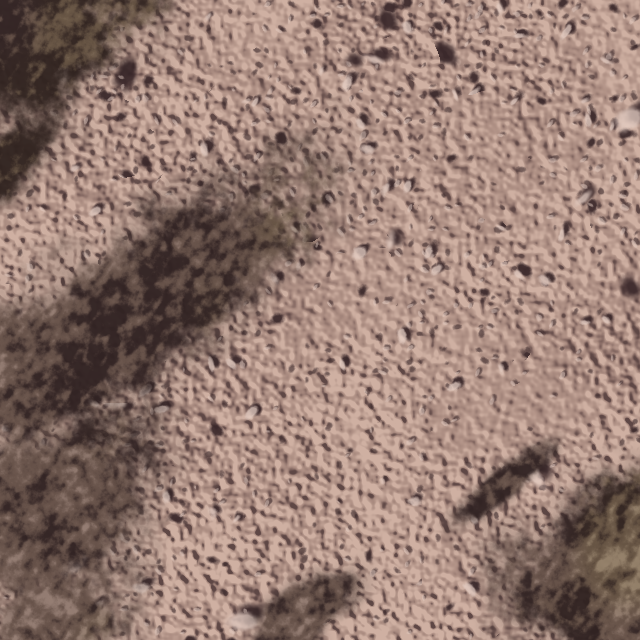
Write a WebGL 2 fragment shader that draws this texture.

```glsl
#version 300 es
precision highp float;

uniform vec2 u_resolution;
out vec4 fragColor;

const vec3 SAND_DARK   = vec3(0.52, 0.41, 0.385);
const vec3 SAND_MID    = vec3(0.68, 0.56, 0.515);
const vec3 SAND_LIGHT  = vec3(0.81, 0.69, 0.635);
const vec3 STONE_PALE  = vec3(0.90, 0.81, 0.77);
const vec3 SHADOW      = vec3(0.22, 0.15, 0.16);
const vec3 SHRUB_DEEP  = vec3(0.19, 0.135, 0.135);
const vec3 SHRUB_BROWN = vec3(0.40, 0.32, 0.285);
const vec3 SHRUB_GREY  = vec3(0.58, 0.49, 0.45);
const vec3 OLIVE_TINT  = vec3(1.0, 1.03, 0.92);
const vec2 LIGHT_STEP  = vec2(0.0050, 0.0038);
const float GRAIN_FREQ = 88.0;
const float SHRUB_TILT = 0.66;

// Shrub patches: centre, half length, half width
const int SHRUB_COUNT = 9;
const vec4 SHRUBS[SHRUB_COUNT] = vec4[](
    vec4(0.06, 0.99, 0.28, 0.135), vec4(0.00, 0.74, 0.11, 0.05),
    vec4(0.25, 0.55, 0.26, 0.10), vec4(0.06, 0.42, 0.18, 0.11),
    vec4(0.05, 0.21, 0.18, 0.135), vec4(0.08, 0.02, 0.14, 0.075),
    vec4(0.95, 0.10, 0.16, 0.125), vec4(0.47, 0.04, 0.09, 0.04),
    vec4(0.79, 0.245, 0.075, 0.022));

float hash(vec2 p) {
    uvec2 q = uvec2(ivec2(floor(p)) + 4096);
    uint n = q.x * 1597334677u ^ q.y * 3812015801u;
    n = (n ^ (n >> 15)) * 2246822519u;
    n ^= n >> 13;
    return float(n & 0xffffffu) / 16777216.0;
}

float noise(vec2 p) {
    vec2 i = floor(p), f = fract(p);
    f = f * f * (3.0 - 2.0 * f);
    return mix(mix(hash(i), hash(i + vec2(1, 0)), f.x),
               mix(hash(i + vec2(0, 1)), hash(i + vec2(1, 1)), f.x), f.y);
}

float fbm(vec2 p) {
    float sum = 0.0, amp = 0.5;
    for (int i = 0; i < 4; i++) {
        sum += amp * noise(p);
        p = mat2(1.6, 1.2, -1.2, 1.6) * p + 7.3;
        amp *= 0.5;
    }
    return sum / 0.9375;
}

mat2 rotation(float a) {
    float c = cos(a), s = sin(a);
    return mat2(c, -s, s, c);
}

float grainHeight(vec2 p) {
    vec2 q = rotation(0.5) * p * GRAIN_FREQ;
    return 0.6 * noise(q) + 0.4 * noise(rotation(1.1) * q * 1.7 + 17.0);
}

// Scattered stones: x = lit face, y = thrown shadow
vec2 stones(vec2 p, float freq, float density, float seed) {
    vec2 g = p * freq, cell = floor(g), mask = vec2(0.0);
    float wobble = 0.30 * (fbm(g * 2.8 + seed) - 0.5);
    for (int y = -1; y <= 1; y++)
    for (int x = -1; x <= 1; x++) {
        vec2 id = cell + vec2(x, y), key = id + seed;
        if (hash(key) > density) continue;
        vec2 d = g - id - 0.2 - 0.6 * vec2(hash(key + 101.0), hash(key + 211.0));
        float size = mix(0.15, 0.31, hash(key + 307.0));
        mat2 turn = rotation(6.283 * hash(key + 401.0));
        vec2 stretch = vec2(0.8, mix(1.1, 2.1, hash(key + 503.0)));
        float faceDist = length(turn * d * stretch) + wobble;
        vec2 fromShadow = d - size * vec2(0.75, 0.7);
        float shadowDist = length(turn * fromShadow * vec2(0.85, 1.25)) + wobble;
        float lit = step(0.5, hash(key + 601.0));
        mask.x = max(mask.x, lit * (1.0 - smoothstep(size - 0.12, size + 0.08, faceDist)));
        mask.y = max(mask.y, 1.0 - smoothstep(size - 0.14, size + 0.11, shadowDist));
    }
    return mask;
}

// Shrub cover: x = foliage, y = wider soft shade
vec2 shrubCover(vec2 p) {
    vec2 cover = vec2(0.0);
    float ragged = 0.9 * (fbm(p * 13.0) - 0.5) + 0.5 * (fbm(p * 60.0) - 0.5);
    for (int i = 0; i < SHRUB_COUNT; i++) {
        vec2 q = rotation(SHRUB_TILT) * (p - SHRUBS[i].xy) / SHRUBS[i].zw;
        float d = length(q) + ragged;
        cover = max(cover, 1.0 - smoothstep(vec2(0.65, 0.8), vec2(1.2, 1.6), vec2(d)));
    }
    return cover;
}

vec3 shrubColor(vec2 p) {
    vec2 along = rotation(SHRUB_TILT + 0.3) * p;
    float twigs = noise(along * vec2(60.0, 120.0)) - 0.5;
    float leaves = fbm(p * 68.0 + 9.0) - 0.5;
    float clumps = fbm(p * 8.0 + 40.0) - 0.5;
    float tone = 0.47 + 0.4 * twigs + 0.9 * leaves + 1.1 * clumps;
    vec3 color = mix(SHRUB_DEEP, SHRUB_BROWN, smoothstep(0.2, 0.62, tone));
    color = mix(color, SHRUB_GREY, smoothstep(0.6, 1.0, tone));
    return color * mix(vec3(1.0), OLIVE_TINT, smoothstep(0.4, 0.65, noise(p * 6.0 + 3.0)));
}

void main() {
    vec2 p = gl_FragCoord.xy / u_resolution;
    // Sand with side-lit grain
    float rough = mix(0.75, 1.5, smoothstep(0.3, 0.7, fbm(p * 5.0 + 12.0)));
    float relief = rough * (grainHeight(p) - grainHeight(p + LIGHT_STEP));
    float tone = 0.57 + 1.35 * relief + 0.55 * (fbm(p * 7.0) - 0.5);
    vec3 color = mix(SAND_DARK, SAND_MID, smoothstep(0.0, 0.5, tone));
    color = mix(color, SAND_LIGHT, smoothstep(0.42, 0.88, tone));
    color = mix(color, SHADOW, 0.5 * smoothstep(0.2, 0.5, -relief));
    // Grit, pebbles and larger stones
    float crowd = smoothstep(0.35, 0.7, fbm(p * 4.0 + 25.0) + 0.15 * (p.y - 0.5));
    vec2 grit = stones(p, 54.0, 0.12 + 0.30 * crowd, 11.0);
    vec2 pebbles = stones(p, 29.0, 0.07 + 0.15 * crowd, 53.0);
    vec2 rocks = stones(p, 14.0, 0.03 + 0.07 * crowd, 97.0);
    color = mix(color, SHADOW, max(0.6 * grit.y, 0.92 * max(pebbles.y, rocks.y)));
    color = mix(color, STONE_PALE, max(0.5 * grit.x, 0.75 * max(pebbles.x, rocks.x)));
    // Shrubs and their shade
    vec2 cover = shrubCover(p);
    color = mix(color * (1.0 - 0.2 * cover.y), shrubColor(p), 0.95 * cover.x);
    fragColor = vec4(color, 1.0);
}
```
